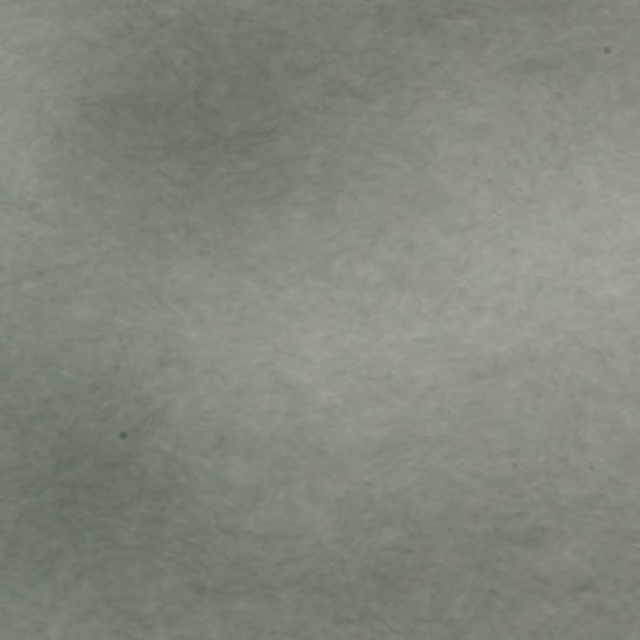
Write a WebGL 1 fragment shader that draws this texture.

```glsl
precision highp float;
// Weathered grey-green plaster: broad soft washes of light and shade, fine
// sideways mottling from cellular kernels, short faint creases and rare pits.
// Washes are Gaussian ellipses bent by layered sines; all units are canvas units.
uniform vec2 u_resolution;

const vec3 MID_GREY = vec3(0.512, 0.532, 0.488);
const vec3 TONE_STEP = vec3(0.065, 0.061, 0.066);
const vec3 ROSE_TINT = vec3(0.014, -0.003, 0.004);

vec3 hash3(vec2 cell) {
  vec3 phase = vec3(dot(cell, vec2(127.1, 311.7)),
                    dot(cell, vec2(269.5, 183.3)),
                    dot(cell, vec2(419.2, 371.9)));
  return fract(sin(phase) * 43758.545);
}

// Smooth cellular noise: one signed soft kernel at a random point per cell.
float kernelNoise(vec2 p) {
  vec2 cell = floor(p);
  float sum = 0.0;
  for (int y = -1; y <= 1; y++) {
    for (int x = -1; x <= 1; x++) {
      vec2 id = cell + vec2(float(x), float(y));
      vec3 rnd = hash3(id);
      vec2 d = p - id - rnd.xy;
      float falloff = max(0.0, 1.0 - dot(d, d));
      sum += (rnd.z * 2.0 - 1.0) * falloff * falloff * falloff;
    }
  }
  return sum;
}

// Layered sines, each octave turned and bent by the previous one.
float sineClouds(vec2 p) {
  float sum = 0.0;
  float gain = 0.5;
  for (int i = 0; i < 4; i++) {
    sum += gain * sin(p.x + 1.3 * sin(p.y * 0.8)) * cos(p.y + sum);
    p = mat2(1.3, 1.2, -1.2, 1.3) * p + 2.7;
    gain *= 0.55;
  }
  return sum;
}

float wash(vec2 p, vec2 centre, vec2 radius) {
  vec2 d = (p - centre) / radius;
  return exp(-dot(d, d));
}

// Broad light and shade, in steps from the middle tone.
float shading(vec2 p) {
  float tone = 0.06;
  tone += 1.40 * wash(p, vec2(0.98, 0.60), vec2(0.44, 0.24));
  tone += 0.80 * wash(p, vec2(0.44, 0.45), vec2(0.30, 0.14));
  tone += 0.80 * wash(p, vec2(0.00, 0.82), vec2(0.12, 0.18));
  tone -= 1.20 * wash(p, vec2(0.32, 0.82), vec2(0.26, 0.19));
  tone -= 0.70 * wash(p, vec2(0.74, 0.98), vec2(0.28, 0.14));
  tone -= 1.40 * wash(p, vec2(0.10, 0.25), vec2(0.23, 0.20));
  tone -= 0.80 * wash(p, vec2(0.60, 0.06), vec2(0.48, 0.15));
  return tone;
}

// Short strokes along the zero contour of the noise.
float creases(vec2 p, float width) {
  float line = 1.0 - smoothstep(0.0, width, abs(kernelNoise(p)));
  return line * smoothstep(0.1, 0.45, kernelNoise(p * 0.9 + 31.0));
}

// Sparse round pits; rarity is the share of cells left empty.
float pits(vec2 p, float radius, float rarity) {
  vec2 id = floor(p);
  vec3 rnd = hash3(id + 17.0);
  float dist = length(p - id - mix(vec2(0.2), vec2(0.8), rnd.xy));
  float spot = 1.0 - smoothstep(radius * 0.3, radius, dist);
  return spot * step(rarity, rnd.z);
}

void main() {
  vec2 uv = gl_FragCoord.xy / u_resolution;
  vec2 bend = vec2(sineClouds(uv * 9.0), sineClouds(uv * 9.0 + 5.0));
  vec2 bentUv = uv + 0.035 * bend;

  float tone = shading(bentUv);
  tone += 0.12 * sineClouds(uv * vec2(11.0, 16.0) + 2.0);

  // Mottling from coarse patches to fine grain, stretched sideways.
  tone += 0.15 * kernelNoise(bentUv * vec2(15.0, 24.0));
  tone += 0.24 * kernelNoise(bentUv * vec2(36.0, 62.0) + 9.0);
  tone += 0.30 * kernelNoise(bentUv * vec2(78.0, 115.0) + 40.0);
  tone += 0.17 * kernelNoise(uv * vec2(130.0, 175.0) + 70.0);

  // Dark and pale creases.
  tone -= 0.32 * creases(bentUv * vec2(20.0, 36.0) + 3.0, 0.10);
  tone += 0.30 * creases(bentUv * vec2(23.0, 38.0) + 60.0, 0.10);

  // A few clear pits and some fainter ones.
  tone -= 1.6 * pits(uv * 8.0, 0.07, 0.965);
  tone -= 0.5 * pits(uv * 17.0 + 4.0, 0.13, 0.98);

  // Greener at the left, rosier at the right, with faint colour patches.
  float patches = kernelNoise(bentUv * vec2(24.0, 34.0) + 80.0);
  float tint = uv.x - 0.55 + 0.55 * patches;
  vec3 colour = MID_GREY + TONE_STEP * tone + ROSE_TINT * tint;
  gl_FragColor = vec4(colour, 1.0);
}
```
